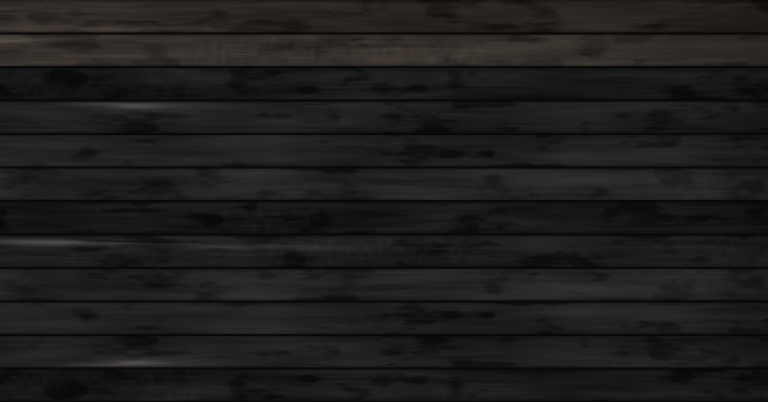
This texture is drawn by a Shadertoy shader. Its source:

```glsl
#define PLANKS 12.0
#define SEAM_WIDTH 0.032
#define GRAIN_CONTRAST 0.075
#define STAIN_CONTRAST 0.085
#define COOL_TINT vec3(0.99, 1.0, 1.015)
#define WARM_TINT vec3(1.12, 1.0, 0.91)
#define SEAM_COLOR vec3(0.025)
#define SCUFF_COLOR vec3(0.42, 0.40, 0.38)

// Base brightness of each distinct board, top to bottom
const float BOARD_TONE[8] = float[8](
    0.145, 0.180, 0.098, 0.120, 0.128, 0.142, 0.090, 0.118);

// Scuffs: x, y in boards from the top, half length, strength
const vec4 SCUFFS[7] = vec4[7](
    vec4(0.16, 3.15, 0.060, 0.85), vec4(0.42, 3.10, 0.050, 0.35),
    vec4(0.07, 7.24, 0.090, 0.75), vec4(0.31, 7.36, 0.130, 0.35),
    vec4(0.03, 1.25, 0.150, 0.30), vec4(0.61, 1.45, 0.070, 0.22),
    vec4(0.71, 0.60, 0.025, 0.35));

float hash(vec2 p) {
    p = fract(p * vec2(0.1031, 0.1137));
    p += dot(p, p.yx + 33.33);
    return fract((p.x + p.y) * p.x * 17.0 + p.y * 29.0);
}

float noise(vec2 p) {
    vec2 i = floor(p), f = fract(p);
    f = f * f * (3.0 - 2.0 * f);
    return mix(mix(hash(i), hash(i + vec2(1, 0)), f.x),
               mix(hash(i + vec2(0, 1)), hash(i + vec2(1, 1)), f.x), f.y);
}

float fbm(vec2 p) {
    float sum = 0.0, weight = 0.5;
    for (int i = 0; i < 4; i++) {
        sum += weight * noise(p);
        p = p * 2.03 + 17.7;
        weight *= 0.5;
    }
    return sum / 0.9375;
}

// Long fibres, bent slightly by a slow warp
float woodGrain(vec2 p, float seed) {
    p.y += 0.25 * (fbm(vec2(p.x * 2.5 + seed, p.y * 1.5)) - 0.5);
    vec2 q = p + vec2(seed * 3.7, seed * 5.3);
    float coarse = noise(q * vec2(2.5, 5.0));
    float middle = noise(q * vec2(6.0, 11.0) + 31.0);
    float fine = noise(q * vec2(14.0, 21.0) + 67.0);
    return 0.35 * coarse + 0.35 * middle + 0.30 * fine;
}

// Thin worn streaks, broken up along the fibres
float scuffMask(vec2 uv, float y, float grain) {
    float mask = 0.0;
    for (int i = 0; i < 7; i++) {
        vec4 s = SCUFFS[i];
        vec2 d = vec2(uv.x - s.x, y - s.y - 0.4 * (uv.x - s.x));
        d /= vec2(s.z, 0.09);
        mask += s.w * exp(-dot(d, d));
    }
    return mask * smoothstep(0.25, 0.75, grain);
}

void mainImage(out vec4 fragColor, in vec2 fragCoord) {
    vec2 uv = fragCoord / iResolution.xy;
    float x = fragCoord.x / iResolution.y;
    float y = (1.0 - uv.y) * PLANKS;
    float pixel = PLANKS / iResolution.y;

    // The last four boards repeat earlier ones upside down
    float boardY = y > 8.0 ? 14.0 - y : y;
    float board = clamp(floor(boardY), 0.0, 7.0);
    vec2 p = vec2(x, boardY);

    // Fibres, cloudy stains and faint saw marks
    float grain = woodGrain(p, board + 1.0);
    float stain = fbm(vec2(x * 4.0 + board * 9.1, boardY * 1.3));
    float blotch = fbm(vec2(x * 11.0 + board * 5.7, boardY * 2.6));
    float saw = noise(vec2(x * 90.0, boardY * 5.0)) - 0.5;
    float sawZone = smoothstep(0.5, 0.7, noise(vec2(x * 3.0, board * 7.3)));

    float tone = BOARD_TONE[int(board)];
    tone += GRAIN_CONTRAST * (grain - 0.5);
    tone += STAIN_CONTRAST * (stain - 0.5);
    tone -= 0.05 * smoothstep(0.52, 0.75, blotch);
    tone += 0.025 * saw * sawZone;
    tone *= 1.0 - 0.15 * smoothstep(0.9, 1.0, uv.x);

    // Brown, paler wear on the top two boards, strongest at the left
    float warm = 1.0 - step(2.0, y);
    tone += warm * 0.055 * exp(-uv.x * 5.0) * (0.4 + grain);
    vec3 color = max(tone, 0.04) * mix(COOL_TINT, WARM_TINT, warm);
    color = mix(color, SCUFF_COLOR, 0.8 * min(scuffMask(uv, boardY, grain), 1.0));

    // Rounded edges and dark joints
    float edge = abs(y - round(y));
    color *= mix(0.72, 1.0, smoothstep(0.0, 0.13, edge));
    float seam = 1.0 - smoothstep(SEAM_WIDTH - 0.5 * pixel, SEAM_WIDTH + 0.5 * pixel, edge);
    seam *= step(0.5, y);
    color = mix(color, SEAM_COLOR, 0.85 * seam);

    fragColor = vec4(color, 1.0);
}
```
